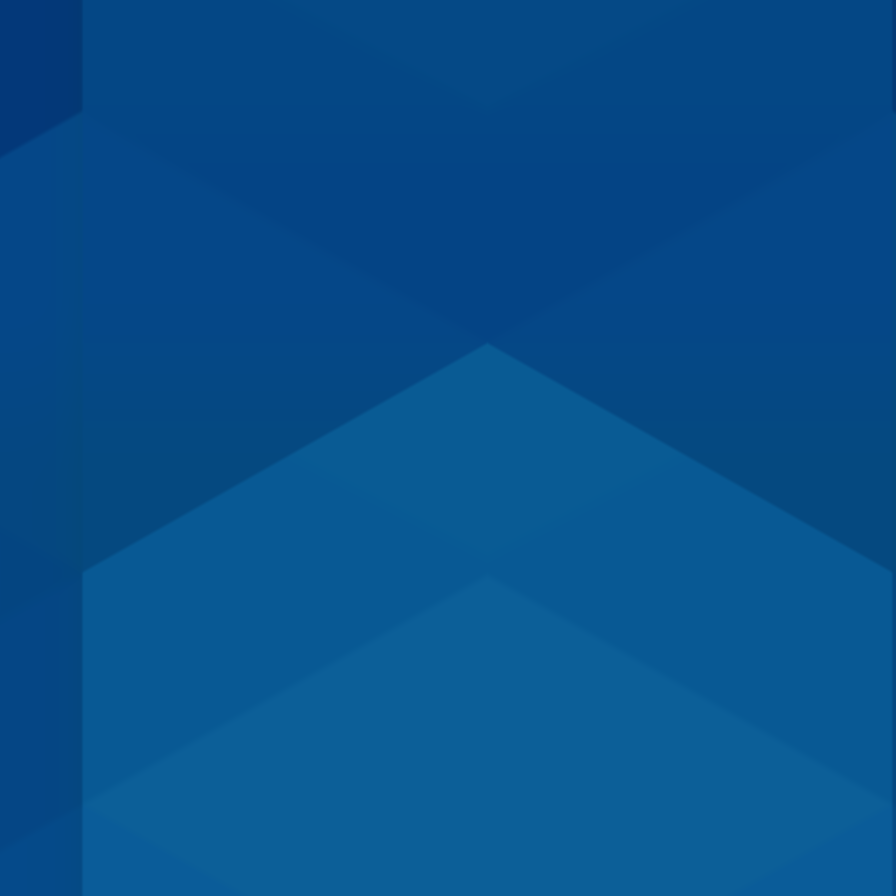
This background is drawn by a Shadertoy shader. Its source:

```glsl
const float COLUMN_CENTRE = 0.544;
const float COLUMN_WIDTH = 0.904;
const float SLOPE = 0.566;

// Soft coverage of the positive side of an edge
float cover(float d, float blur) {
    return smoothstep(-blur, blur, d);
}

// Horizontal distance to the centre of the nearest column
float columnOffset(float x, float centre, float width) {
    return abs(fract((x - centre) / width + 0.5) - 0.5) * width;
}

// Area below a roof whose ridge is at height peak
float roof(vec2 q, float peak, float slope, float blur) {
    return cover(peak - slope * q.x - q.y, blur);
}

// Area above a valley whose lowest point is at height base
float valley(vec2 q, float base, float slope, float blur) {
    return cover(q.y - base - slope * q.x, blur);
}

// Large column with the bright hexagon
vec3 mainColumn(vec2 q) {
    vec3 color = mix(vec3(0.020, 0.286, 0.502), vec3(0.020, 0.279, 0.532),
                     smoothstep(0.46, 0.68, q.y));

    // Dark valley and the faint facet at the top
    vec3 deep = mix(vec3(0.016, 0.265, 0.520), vec3(0.016, 0.280, 0.520),
                    smoothstep(0.76, 0.94, q.y));
    color = mix(color, deep, valley(q, 0.617, SLOPE, 0.012));
    color = mix(color, vec3(0.018, 0.288, 0.525), valley(q, 0.878, 0.53, 0.012));

    // Bright body with a slightly lighter cap
    vec3 body = vec3(0.030, 0.350, 0.580);
    body = mix(body, vec3(0.034, 0.358, 0.582), valley(q, 0.378, 0.52, 0.012));

    // Lower diamond and its bottom corners
    vec3 diamond = mix(vec3(0.038, 0.360, 0.600), vec3(0.046, 0.371, 0.596),
                       valley(q, -0.154, SLOPE, 0.006));
    body = mix(body, diamond, roof(q, 0.358, SLOPE, 0.006));
    return mix(color, body, roof(q, 0.617, SLOPE, 0.003));
}

// Darker neighbouring columns
vec3 sideColumn(vec2 q, float seam) {
    vec3 color = mix(vec3(0.020, 0.280, 0.505), vec3(0.020, 0.280, 0.535),
                     smoothstep(0.45, 0.68, q.y));
    color = mix(color, vec3(0.016, 0.272, 0.508), roof(q, 0.617, SLOPE, 0.010));
    color = mix(color, vec3(0.018, 0.276, 0.522),
                1.0 - valley(q, 0.103, SLOPE, 0.010));
    color = mix(color, vec3(0.020, 0.290, 0.540),
                1.0 - valley(q, -0.154, SLOPE, 0.006));
    color = mix(color, vec3(0.010, 0.220, 0.475), valley(q, 0.620, SLOPE, 0.004));

    // Muted shade beside the seam
    float shade = exp(-max(seam, 0.0) / 0.018);
    return color + shade * vec3(0.000, 0.002, -0.025);
}

void mainImage(out vec4 fragColor, in vec2 fragCoord) {
    vec2 uv = fragCoord / iResolution.xy;
    vec2 q = vec2(columnOffset(uv.x, COLUMN_CENTRE, COLUMN_WIDTH), uv.y);
    float seam = abs(uv.x - COLUMN_CENTRE) - 0.5 * COLUMN_WIDTH;

    vec3 color = mix(mainColumn(q), sideColumn(q, seam), cover(seam, 0.002));
    fragColor = vec4(color, 1.0);
}
```
